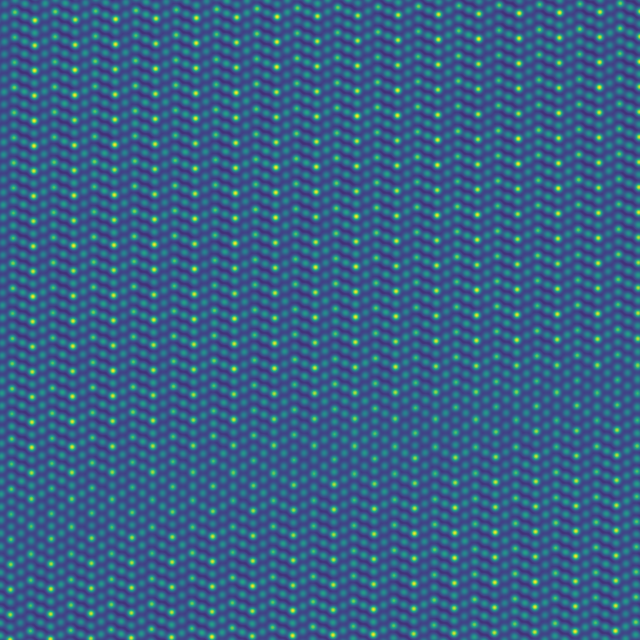
Give the GLSL for this pattern, as a WebGL 1 fragment shader.

```glsl
precision highp float;
uniform vec2 u_resolution;

#define CELLS vec2(15.86, 25.5)   // repeats across and down
#define ORIGIN vec2(0.0234, 0.0195)
#define SKEW vec2(0.0075, 0.0147) // slight tilt of columns and rows
#define BASE 0.125                // height between the bumps
#define BUMP 0.37                 // height of an ordinary bump
#define JITTER 0.10               // height variation between bumps
#define BUMP_SIZE 0.0066
#define PEAK_SIZE 0.0053
#define GROOVE 0.055              // depth of the slanted dark streaks
#define FADE_LINE 0.835           // where the two domains meet
#define FADE_WIDTH 0.06

float hash(vec2 p) {
  vec3 h = fract(vec3(p.xyx) * vec3(0.1031, 0.1030, 0.0973));
  h += dot(h, h.yzx + 33.33);
  return fract((h.x + h.y) * h.z);
}

// Colour ramp from violet through teal to yellow, with six even stops.
float stopWeight(float x, float i) {
  return max(0.0, 1.0 - abs(x * 5.0 - i));
}

vec3 ramp(float x) {
  x = clamp(x, 0.0, 1.0);
  return vec3(0.267, 0.005, 0.329) * stopWeight(x, 0.0)
       + vec3(0.254, 0.265, 0.530) * stopWeight(x, 1.0)
       + vec3(0.164, 0.471, 0.558) * stopWeight(x, 2.0)
       + vec3(0.135, 0.659, 0.518) * stopWeight(x, 3.0)
       + vec3(0.478, 0.821, 0.318) * stopWeight(x, 4.0)
       + vec3(0.993, 0.906, 0.144) * stopWeight(x, 5.0);
}

// Extra height of the tall bumps: every second one in every second column.
float peakHeight(float column, float row, float domain) {
  float isTall = step(mod(column, 2.0), 0.5) * step(mod(row, 2.0), 0.5);
  float side = mod(column, 4.0) > 1.0 ? domain : -domain;
  return isTall * (0.24 + 0.10 * side + 0.10 * domain * domain);
}

// Sum of bumps on a zigzag lattice; q counts columns and rows.
float bumps(vec2 q, float domain) {
  vec2 pitch = 1.0 / (CELLS * vec2(4.0, 2.0));
  float height = 0.0;
  for (int i = -1; i <= 1; i++) {
    float column = floor(q.x + 0.5) + float(i);
    float zigzag = 1.0 - 0.5 * abs(mod(column, 4.0) - 2.0);
    float offset = zigzag * (1.0 - domain / 3.0);
    for (int j = -1; j <= 1; j++) {
      float row = floor(q.y - offset + 0.5) + float(j);
      vec2 d = (q - vec2(column, row + offset)) * pitch;
      float r2 = dot(d, d);
      float amp = BUMP + JITTER * (hash(vec2(column, row) + 64.0) - 0.5);
      height += amp * exp(-r2 / (BUMP_SIZE * BUMP_SIZE));
      height += peakHeight(column, row, domain) * exp(-r2 / (PEAK_SIZE * PEAK_SIZE));
    }
  }
  return height;
}

// Slanted streaks between rows, in one half of each cell.
float grooves(vec2 q, float domain) {
  float upper = step(0.0, domain);
  float u = mod(q.x - mix(3.0, 1.0, upper) + 2.0, 4.0) - 2.0;
  float v = q.y - mix(2.0, 1.0, upper) / 3.0 - u / 3.0;
  float inHalf = 0.5 + 0.5 * cos(1.5708 * u);
  return inHalf * domain * domain * cos(6.2832 * v);
}

void main() {
  vec2 uv = gl_FragCoord.xy / u_resolution;
  uv.y = 1.0 - uv.y;

  // Two domains, blended smoothly across a slanted line.
  float d = FADE_LINE - uv.y - 0.24 * uv.x;
  float domain = d / sqrt(d * d + FADE_WIDTH * FADE_WIDTH);

  vec2 q = (uv + SKEW * uv.yx - ORIGIN) * CELLS * vec2(4.0, 2.0);
  float height = BASE + bumps(q, domain) + GROOVE * grooves(q, domain);
  gl_FragColor = vec4(ramp(height), 1.0);
}
```
